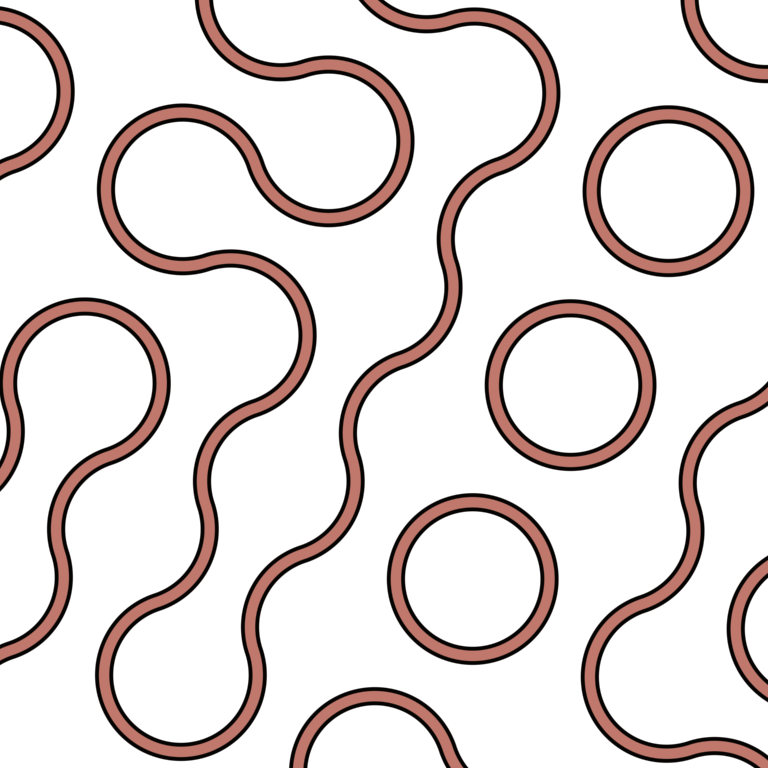
Reproduce this pattern procedurally as a WebGL 2 fragment shader.

```glsl
#version 300 es
precision highp float;
// Tilted Truchet tiling: outlined clay-red ribbons winding over white.

uniform vec2 u_resolution;
out vec4 fragColor;

// Layout, in units of the canvas
const float TILE_SIZE = 0.2;
const float TILT = 0.318;                       // radians
const vec2 GRID_ORIGIN = vec2(0.553, 0.436);    // a tile corner
const float TURN_SHARE = 0.36;                  // share of tiles that break the diagonal run
const float SEED = 4.0;

// Ribbon half widths, in units of the canvas
const float FILL_HALF_WIDTH = 0.0068;
const float OUTLINE_HALF_WIDTH = 0.0118;
const float EDGE_SOFTNESS = 0.9;                // in pixels

const vec3 PAPER = vec3(1.0);
const vec3 OUTLINE = vec3(0.025, 0.015, 0.01);
const vec3 CLAY = vec3(0.75, 0.47, 0.42);

float hash(vec2 p) {
    return fract(sin(dot(p, vec2(127.1, 311.7)) + SEED) * 43758.5453);
}

mat2 rotation(float angle) {
    float c = cos(angle), s = sin(angle);
    return mat2(c, -s, s, c);
}

// Distance to the centre line of the quarter arcs, in tile units
float arcDistance(vec2 p) {
    vec2 tile = floor(p);
    vec2 local = p - tile;
    // Arcs sit on one pair of opposite corners; mirroring picks the other pair
    if (hash(tile) > TURN_SHARE) local.x = 1.0 - local.x;
    float toCorner = min(length(local), length(local - 1.0));
    return abs(toCorner - 0.5);
}

// Soft coverage of a band around the centre line
float band(float dist, float halfWidth, float softness) {
    return 1.0 - smoothstep(-softness, softness, dist - halfWidth);
}

void main() {
    float scale = min(u_resolution.x, u_resolution.y);
    vec2 uv = gl_FragCoord.xy / scale;
    float softness = EDGE_SOFTNESS / scale;

    vec2 grid = rotation(TILT) * (uv - GRID_ORIGIN) / TILE_SIZE;
    float dist = arcDistance(grid) * TILE_SIZE;

    // Dark band first, clay core on top
    vec3 color = mix(PAPER, OUTLINE, band(dist, OUTLINE_HALF_WIDTH, softness));
    color = mix(color, CLAY, band(dist, FILL_HALF_WIDTH, softness));
    fragColor = vec4(color, 1.0);
}
```
